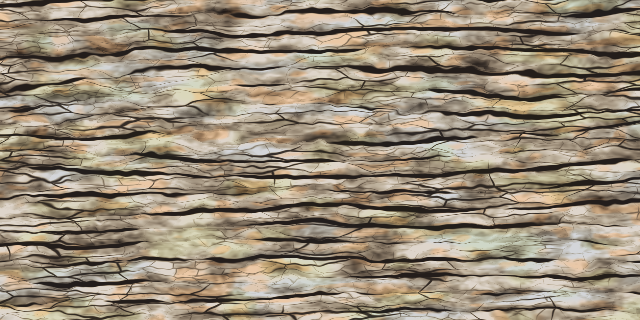
Reproduce this texture procedurally as a WebGL 2 fragment shader.

```glsl
#version 300 es
precision highp float;
precision highp int;
// Weathered bark: long, nearly level ridges split by dark fissures.
// Warped rows give the fissures, two stretched Voronoi layers the smaller
// cracks, and stretched noise the fibrous, lichen-tinted surface.

uniform vec2 u_resolution;
out vec4 fragColor;

// Lengths are in canvas heights.
const float ROWS = 17.0;                      // ridges per height
const float TILT = 0.018;                     // rise of the ridges to the right
const vec2 PLATE_SCALE = vec2(4.5, 30.0);     // medium plates per unit
const vec2 FLAKE_SCALE = vec2(13.0, 52.0);    // small flakes per unit
const vec2 FIBRE_SCALE = vec2(10.0, 36.0);    // surface streaks per unit
const float FISSURE_WIDTH = 0.0076;           // widest half width of a fissure
const float EDGE_SOFTNESS = 0.0022;
const float BASE_TONE = 0.76;
const float FIBRE_CONTRAST = 1.45;
const float GRAIN_CONTRAST = 0.28;
const float CRACK_TONE = -0.06;
const vec3 WARM = vec3(1.08, 0.91, 0.74);
const vec3 COOL = vec3(0.95, 1.0, 1.07);
const vec3 MOSS = vec3(0.98, 1.01, 0.92);
const vec3 RAMP[6] = vec3[6](
    vec3(0.19, 0.16, 0.14), vec3(0.36, 0.31, 0.26), vec3(0.51, 0.45, 0.38),
    vec3(0.64, 0.58, 0.50), vec3(0.75, 0.70, 0.62), vec3(0.84, 0.80, 0.75));

// Integer hash: two random values in 0..1 for a lattice cell.
vec2 hash2(vec2 cell) {
    uvec2 h = uvec2(ivec2(cell) + 4096) * 1664525u + 1013904223u;
    h.x += h.y * 1664525u;
    h.y += h.x * 1664525u;
    h ^= h >> 16u;
    h.x += h.y * 1664525u;
    h.y += h.x * 1664525u;
    h ^= h >> 16u;
    return vec2(h & 65535u) / 65535.0;
}

float noise(vec2 p) {
    vec2 i = floor(p), f = fract(p);
    f = f * f * (3.0 - 2.0 * f);
    float low = mix(hash2(i).x, hash2(i + vec2(1, 0)).x, f.x);
    float high = mix(hash2(i + vec2(0, 1)).x, hash2(i + vec2(1, 1)).x, f.x);
    return mix(low, high, f.y);
}

float fbm(vec2 p) {
    float sum = 0.0, amplitude = 0.5;
    for (int i = 0; i < 3; i++) {
        sum += amplitude * noise(p);
        p = p * 2.03 + 17.3;
        amplitude *= 0.55;
    }
    return sum / 0.926;
}

// Stretched Voronoi cells: x = distance to the border, y = cell random value.
vec2 plates(vec2 p, vec2 scale) {
    vec2 q = p * scale, home = floor(q), nearest = vec2(9.0), owner = home;
    for (int j = -1; j <= 1; j++)
    for (int i = -1; i <= 1; i++) {
        vec2 cell = home + vec2(i, j);
        vec2 d = cell + 0.1 + 0.8 * hash2(cell) - q;
        if (dot(d, d) < dot(nearest, nearest)) { nearest = d; owner = cell; }
    }
    float border = 1.0;
    for (int j = -2; j <= 2; j++)
    for (int i = -2; i <= 2; i++) {
        vec2 cell = owner + vec2(i, j);
        vec2 d = cell + 0.1 + 0.8 * hash2(cell) - q, across = d - nearest;
        if (dot(across, across) > 1e-4)
            border = min(border, dot(0.5 * (d + nearest), across) / length(across * scale));
    }
    return vec2(border, hash2(owner + 31.0).y);
}

float crack(float dist, float halfWidth) {
    float soft = max(EDGE_SOFTNESS, 0.6 / u_resolution.y);
    return 1.0 - smoothstep(halfWidth - soft, halfWidth + soft, dist);
}

vec3 barkColor(float tone) {
    float x = clamp(tone, -0.08, 1.07) * 5.0;
    int i = int(clamp(floor(x), 0.0, 4.0));
    return mix(RAMP[i], RAMP[i + 1], x - float(i));
}

void main() {
    vec2 p = gl_FragCoord.xy / u_resolution.y;
    p.y -= TILT * p.x;

    // Ragged, wandering ridge lines
    vec2 ragged = p;
    ragged.x += 0.035 * (noise(p * vec2(9.0, 28.0) + 7.0) - 0.5);
    ragged.y += 0.016 * (noise(p * vec2(11.0, 24.0) + 40.0) - 0.5)
              + 0.007 * (noise(p * vec2(38.0, 60.0) + 80.0) - 0.5);
    float row = ragged.y * ROWS + 1.1 * noise(p * vec2(1.3, 6.0) + 120.0)
              + 0.5 * noise(p * vec2(4.0, 9.0) + 160.0);

    // Fissures that swell and fade along each row
    float swell = noise(vec2(p.x * 3.2, floor(row) * 7.0 + 200.0)) * 0.65
                + noise(p * vec2(13.0, 20.0) + 230.0) * 0.35;
    float fissureWidth = mix(-0.002, FISSURE_WIDTH, smoothstep(0.2, 0.72, swell));
    float fissure = crack(abs(fract(row) - 0.5) / ROWS, fissureWidth);

    // Joints between plates and hairlines between flakes
    vec2 plate = plates(ragged, PLATE_SCALE);
    vec2 flake = plates(ragged + 0.006 * noise(p * 45.0), FLAKE_SCALE);
    float opening = noise(p * vec2(6.0, 18.0) + 260.0);
    float joint = crack(plate.x, mix(-0.0028, 0.0042, opening));
    float hairline = crack(flake.x, mix(-0.0025, 0.0022, noise(p * vec2(10.0, 30.0) + 300.0)));

    // Fibrous surface, lit at the top of each ridge
    float rise = fract(row - 0.5);
    float tone = BASE_TONE + FIBRE_CONTRAST * (fbm(ragged * FIBRE_SCALE + 340.0) - 0.5);
    tone += GRAIN_CONTRAST * (noise(ragged * vec2(65.0, 125.0) + 380.0) - 0.5);
    tone += 0.16 * (plate.y - 0.5) + 0.14 * (flake.y - 0.5);
    tone += 0.24 * (smoothstep(0.05, 0.65, rise) - 0.65);
    float dark = max(fissure, max(0.92 * joint, 0.6 * hairline));
    tone = mix(tone, CRACK_TONE, dark);

    // Rust, grey and faint lichen tints
    vec3 color = barkColor(tone);
    float warm = smoothstep(0.58, 0.85, noise(ragged * vec2(16.0, 48.0) + 420.0));
    float cool = smoothstep(0.5, 0.85, noise(ragged * vec2(5.0, 22.0) + 460.0));
    float moss = smoothstep(0.5, 0.85, noise(ragged * vec2(8.0, 20.0) + 500.0));
    color *= mix(vec3(1.0), COOL, cool) * mix(vec3(1.0), MOSS, moss);
    color *= mix(vec3(1.0), WARM, 0.7 * warm * (1.0 - dark));
    fragColor = vec4(clamp(color, 0.0, 1.0), 1.0);
}
```
